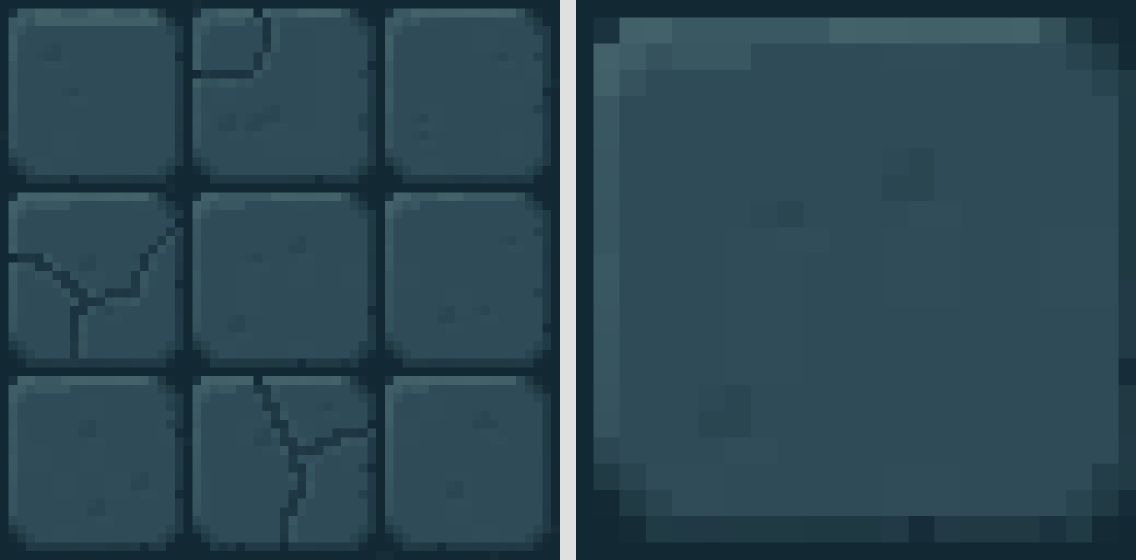
Left: the whole. Right: its middle third, enlarged.
Write a WebGL 2 fragment shader that draws this texture.

```glsl
#version 300 es
precision highp float;

#define CELLS 64.0
#define PITCH 21.0
#define PITS 3
#define CRACK_RADIUS 0.52
#define STONE vec3(0.182, 0.295, 0.342)
#define GROOVE vec3(0.070, 0.155, 0.200)
#define SHADE vec3(0.130, 0.230, 0.272)
#define LIGHT vec3(0.265, 0.385, 0.415)

uniform vec2 u_resolution;
out vec4 outColor;

float hash(vec2 p) {
  vec3 q = fract(vec3(p.xyx) * vec3(0.1031, 0.1030, 0.0973));
  q += dot(q, q.yzx + 33.33);
  return fract((q.x + q.y) * q.z);
}

float segmentDistance(vec2 p, vec2 a, vec2 b) {
  vec2 ab = b - a;
  return length(p - a - ab * clamp(dot(p - a, ab) / dot(ab, ab), 0.0, 1.0));
}

float pathDistance(vec2 p, vec2 path[6]) {
  float d = CELLS;
  for (int i = 0; i < 5; i++) d = min(d, segmentDistance(p, path[i], path[i + 1]));
  return d;
}

// Branching fractures, in cells counted from the top left
bool cracked(vec2 c) {
  float d = pathDistance(c, vec2[6](vec2(29, 1), vec2(30, 2), vec2(30, 5),
                                    vec2(28, 8), vec2(25, 8), vec2(22, 8)));
  d = min(d, pathDistance(c, vec2[6](vec2(1, 29), vec2(3, 29), vec2(8, 32),
                                     vec2(9, 34), vec2(8, 36), vec2(8, 40))));
  d = min(d, pathDistance(c, vec2[6](vec2(9, 34), vec2(14, 33), vec2(15, 33),
                                     vec2(15, 31), vec2(17, 28), vec2(20, 25))));
  d = min(d, pathDistance(c, vec2[6](vec2(29, 43), vec2(31, 47), vec2(33, 51),
                                     vec2(34, 55), vec2(32, 59), vec2(32, 62))));
  d = min(d, pathDistance(c, vec2[6](vec2(33, 51), vec2(35, 51), vec2(37, 50),
                                     vec2(39, 49), vec2(41, 49), vec2(42, 48))));
  return d < CRACK_RADIUS;
}

// Shallow dents, each with a faint lit rim at lower right
vec3 addPits(vec3 color, vec2 q, vec2 size, vec2 tile) {
  for (int i = 0; i < PITS; i++) {
    vec2 seed = tile * 7.0 + float(i) * vec2(13.0, 29.0) + 3.0;
    vec2 at = floor(3.0 + vec2(hash(seed), hash(seed + 51.0)) * (size - 8.0));
    vec2 e = q - at;
    float extent = hash(seed + 17.0) < 0.4 ? 1.0 : 2.0;
    bool inside = all(greaterThanEqual(e, vec2(0))) && e.x < 2.0 && e.y < extent;
    if (inside) color = mix(STONE, SHADE, e.x + e.y < 0.5 ? 0.12 : 0.32);
    else if (e.y == extent && e.x >= 1.0 && e.x < 3.0) color = mix(STONE, LIGHT, 0.09);
  }
  return color;
}

// Bevelled rim: lit above and left, shaded below and right, worn corners
vec3 addBevel(vec3 color, vec2 q, vec2 size, vec2 tile) {
  vec2 far = size - 1.0 - q;
  vec2 near = min(q, far);
  float wear = hash(q + tile * 31.0);
  float run = hash(vec2(floor((q.x + q.y) / 3.0), tile.x * 5.0 + tile.y * 11.0));
  float corner = near.x + near.y;
  bool topLeft = q.x < far.x && q.y < far.y;
  bool thickTop = tile == vec2(0);

  if (q.x == 0.0) color = mix(STONE, LIGHT, mix(1.0, 0.2, q.y / size.y) * (0.6 + 0.4 * run));
  if (q.y == 0.0) color = mix(STONE, LIGHT, run < 0.2 ? 0.55 : 0.9 + 0.1 * wear);
  if (q.y == 1.0 && q.x > 0.0 && far.x > 1.0)
    color = mix(color, LIGHT, thickTop ? 0.85 : 0.5 * step(q.x, 3.0 + 5.0 * hash(tile + 4.0)));
  if (topLeft && corner <= 3.0 && near.x > 0.0 && near.y > 0.0)
    color = mix(STONE, LIGHT, corner < 2.5 ? 0.75 : 0.3);
  if (far.x == 0.0 || far.y == 0.0) color = mix(SHADE, GROOVE, wear > 0.92 ? 0.7 : 0.12 * run);
  if (far.x == 1.0 && wear > 0.9) color = mix(STONE, SHADE, 0.6);

  if (topLeft) {
    if (corner == 0.0) color = mix(SHADE, GROOVE, 0.4);
  } else {
    if (corner <= 3.0) color = mix(color, SHADE, 0.45);
    if (corner <= 2.0) color = SHADE;
    if (corner <= 1.0) color = mix(GROOVE, SHADE, 0.3 * wear);
    if (corner == 0.0) color = GROOVE;
  }
  return color;
}

vec3 cellColor(vec2 uv) {
  vec2 cell = floor(vec2(uv.x, 1.0 - uv.y) * CELLS);
  // The middle column is one cell wider, the last one narrower
  vec2 tile = vec2(cell.x < 22.0 ? 0.0 : cell.x < 44.0 ? 1.0 : 2.0,
                   min(floor(max(cell.y - 1.0, 0.0) / PITCH), 2.0));
  vec2 q = cell - 1.0 - PITCH * tile - vec2(step(2.0, tile.x), 0.0);
  vec2 size = vec2(tile.x == 0.0 ? 20.0 : tile.x == 1.0 ? 21.0 : 19.0, 20.0);

  if (any(lessThan(q, vec2(0))) || any(greaterThanEqual(q, size)))
    return mix(GROOVE, SHADE, hash(cell + 9.0) > 0.96 ? 0.35 : 0.0);

  vec3 color = STONE * (0.995 + 0.01 * hash(floor(cell / 3.0)));
  color = addPits(color, q, size, tile);
  color = addBevel(color, q, size, tile);

  vec2 inset = min(q, size - 1.0 - q);
  bool atRim = min(inset.x, inset.y) < 1.0;
  float grain = hash(cell + 77.0);
  if (cracked(cell)) return mix(SHADE, GROOVE, atRim ? 0.9 : 0.35 * grain);
  if ((cracked(cell - vec2(0, 1)) || cracked(cell - vec2(1, 0))) && inset.y > 0.0)
    color = mix(color, LIGHT, 0.15 + 0.35 * grain);
  return color;
}

void main() {
  // Four samples soften cell edges that fall inside a pixel
  vec3 sum = vec3(0);
  for (int i = 0; i < 4; i++) {
    vec2 offset = vec2(i % 2, i / 2) * 0.5 - 0.25;
    sum += cellColor((gl_FragCoord.xy + offset) / u_resolution);
  }
  outColor = vec4(sum / 4.0, 1.0);
}
```
